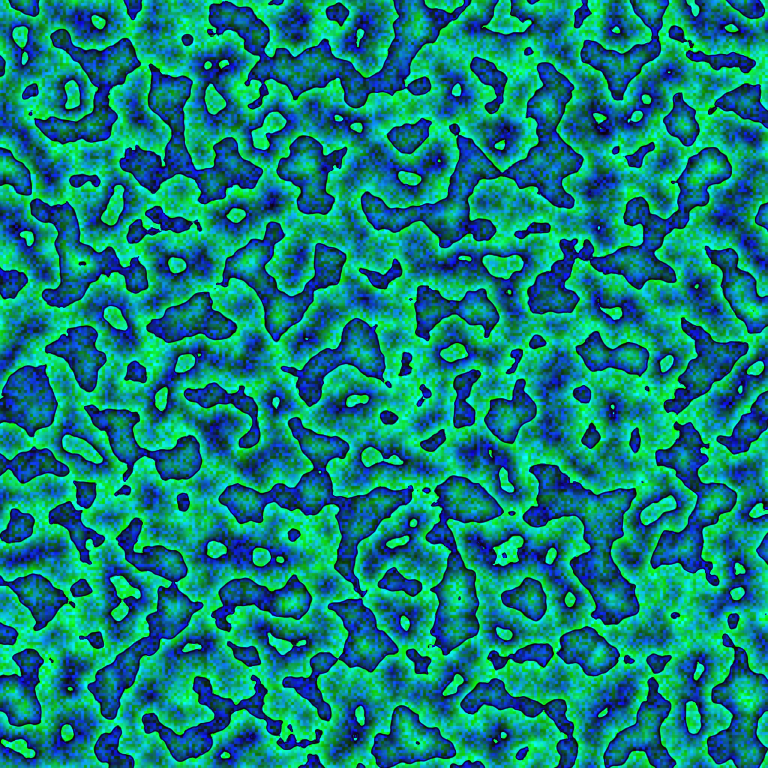
Reproduce this texture procedurally as a three.js fragment shader.

```glsl
// Islands of blue and green: a layered gradient noise is wrapped like a sawtooth,
// so green climbs slowly and drops sharply along dark-rimmed contours.
// The blue channel is an even, coarse grain that speckles the whole surface.

varying vec2 vUv;

const float CELLS = 16.0;         // noise cells across the canvas
const float OCTAVE_GAIN = 0.34;   // strength of each finer layer
const float FIELD_MEAN = 0.78;    // 1.0 is the shore of the islands
const float FIELD_GAIN = 1.75;    // how many wraps the noise spans
const float EDGE_WIDTH = 0.0009;  // softness of the shore
const float RIM_WIDTH = 0.0020;   // dark outline along the shore
const float RIM_DARKNESS = 0.6;
const float SHORE_JITTER = 0.03;  // roughness of the shore
const float GRAIN_CELLS = 256.0;  // grains across the canvas
const float GRAIN_SOFTNESS = 0.3; // blend between grains, in grains
const float GREEN_JITTER = 0.12;
const float RED_LEVEL = 0.05;
const float GREEN_LOW = 0.04;
const float GREEN_HIGH = 1.0;

// Two random values from 0 to 1 for a cell
vec2 hash2(vec2 cell) {
  vec3 p = fract(cell.xyx * vec3(0.1031, 0.1030, 0.0973));
  p += dot(p, p.yzx + 33.33);
  return fract((p.xx + p.yz) * p.zy);
}

// Nearly flat random grains with softened borders
vec2 grainPair(vec2 p) {
  vec2 corner = floor(p - 0.5);
  vec2 blend = smoothstep(0.5 - GRAIN_SOFTNESS, 0.5 + GRAIN_SOFTNESS, p - 0.5 - corner);
  vec2 e = vec2(1.0, 0.0);
  corner += 71.0;
  vec2 low = mix(hash2(corner), hash2(corner + e.xy), blend.x);
  vec2 high = mix(hash2(corner + e.yx), hash2(corner + e.xx), blend.x);
  return mix(low, high, blend.y);
}

// Slope of the noise at a lattice corner, times the offset from it
float cornerRamp(vec2 corner, vec2 offset) {
  vec2 slope = normalize(hash2(corner) - 0.4999);
  return dot(slope, offset);
}

float gradientNoise(vec2 p) {
  vec2 cell = floor(p);
  vec2 f = p - cell;
  vec2 fade = f * f * f * (f * (f * 6.0 - 15.0) + 10.0);
  vec2 e = vec2(1.0, 0.0);
  float low = mix(cornerRamp(cell, f), cornerRamp(cell + e.xy, f - e.xy), fade.x);
  float high = mix(cornerRamp(cell + e.yx, f - e.yx), cornerRamp(cell + e.xx, f - e.xx), fade.x);
  return mix(low, high, fade.y);
}

// Unwrapped height: each whole number is a shore
float heightField(vec2 uv) {
  vec2 p = uv * CELLS + 37.0;
  float sum = 0.0;
  float weight = 1.0;
  for (int i = 0; i < 3; i++) {
    sum += weight * gradientNoise(p);
    p = p * 2.1 + 11.7;
    weight *= OCTAVE_GAIN;
  }
  return FIELD_MEAN + FIELD_GAIN * sum;
}

void main() {
  // Height and its steepness per canvas unit
  const float STEP = 0.0005;
  float height = heightField(vUv);
  vec2 steepness = vec2(heightField(vUv + vec2(STEP, 0.0)),
                        heightField(vUv + vec2(0.0, STEP))) - height;
  float slope = max(length(steepness) / STEP, 0.01);

  // Grain: one value drives blue, the other roughens green and the shores
  vec2 grain = grainPair(vUv * GRAIN_CELLS);
  height += SHORE_JITTER * (grain.y - 0.5);

  // Sawtooth with a smoothed drop at the nearest shore
  float fromShore = height - floor(height + 0.5);
  float shoreDistance = fromShore / slope;
  float above = smoothstep(-EDGE_WIDTH, EDGE_WIDTH, shoreDistance);
  float phase = fromShore + 1.0 - above;

  float green = mix(GREEN_LOW, GREEN_HIGH, phase) + GREEN_JITTER * (grain.y - 0.5);
  float blue = grain.x;

  // Dark outline just inside each shore
  float rim = 1.0 - smoothstep(0.0, RIM_WIDTH, abs(shoreDistance - 0.4 * RIM_WIDTH));
  vec2 greenBlue = vec2(green, blue) * (1.0 - RIM_DARKNESS * rim);

  gl_FragColor = vec4(RED_LEVEL, clamp(greenBlue, 0.0, 1.0), 1.0);
}
```
